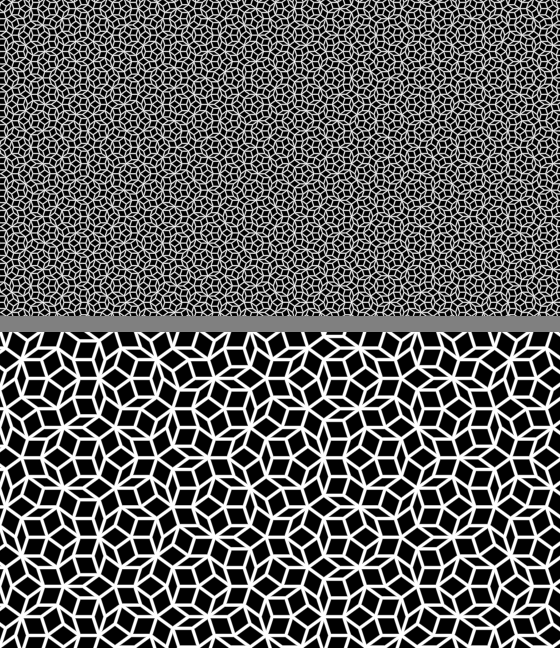
Top: the whole. Bottom: its middle third, enlarged.
A Shadertoy shader for this pattern:

```glsl
// Aperiodic five-fold tiling of thick and thin rhombi, drawn as white lines on black.
// One large triangle is split by the golden ratio again and again, following only
// the piece that holds the sample; each final piece is one half of a rhombus.

const float PHI = 1.6180340;
const int LEVELS = 12;
const float EDGE = 0.0208;            // rhombus side, in canvas heights
const float LINE_HALF_WIDTH = 0.00174;
const vec2 WINDOW_CENTRE = vec2(0.13, -4.9); // canvas centre, from the apex
const vec3 GROUND = vec3(0.004);
const vec3 LINE = vec3(1.0);

// Half rhombus: two equal sides meet at the apex, the base is the hidden diagonal.
struct Half {
    vec2 apex, left, right;
    bool thick;
};

float cross2(vec2 a, vec2 b) {
    return a.x * b.y - a.y * b.x;
}

// True when p and q lie on the same side of the line through a and b.
bool sameSide(vec2 p, vec2 q, vec2 a, vec2 b) {
    return cross2(b - a, p - a) * cross2(b - a, q - a) >= 0.0;
}

float segmentDistance(vec2 p, vec2 a, vec2 b) {
    vec2 ab = b - a;
    float t = clamp(dot(p - a, ab) / dot(ab, ab), 0.0, 1.0);
    return length(p - a - ab * t);
}

// Splits a half rhombus and returns the piece that contains p.
Half subdivide(Half h, vec2 p) {
    if (!h.thick) {
        vec2 cut = mix(h.apex, h.left, 1.0 / PHI);
        if (sameSide(p, h.left, h.right, cut))
            return Half(h.right, cut, h.left, false);
        return Half(cut, h.right, h.apex, true);
    }
    vec2 sideCut = mix(h.left, h.apex, 1.0 / PHI);
    vec2 baseCut = mix(h.left, h.right, 1.0 / PHI);
    if (sameSide(p, h.right, baseCut, h.apex))
        return Half(baseCut, h.right, h.apex, true);
    if (sameSide(p, h.left, sideCut, baseCut))
        return Half(sideCut, baseCut, h.left, true);
    return Half(baseCut, sideCut, h.apex, false);
}

// Distance from p to the nearest rhombus side.
float tilingDistance(vec2 p, float edge) {
    float size = edge * pow(PHI, float(LEVELS));
    float angle = radians(18.0);
    vec2 corner = size * vec2(sin(angle), -cos(angle));
    Half h = Half(vec2(0.0), corner * vec2(-1.0, 1.0), corner, false);
    for (int i = 0; i < LEVELS; i++) h = subdivide(h, p);
    return min(segmentDistance(p, h.apex, h.left),
               segmentDistance(p, h.apex, h.right));
}

// Share of a pixel covered by a line at distance d.
float lineCoverage(float d, float halfWidth, float pixel) {
    return clamp((halfWidth - d) / pixel + 0.5, 0.0, 1.0);
}

void mainImage(out vec4 fragColor, in vec2 fragCoord) {
    float pixel = 1.0 / iResolution.y;
    vec2 p = (fragCoord - 0.5 * iResolution.xy) * pixel + WINDOW_CENTRE;

    // Average four samples for soft, even lines.
    float coverage = 0.0;
    for (int i = 0; i < 4; i++) {
        vec2 offset = (vec2(float(i % 2), float(i / 2)) - 0.5) * 0.5 * pixel;
        float d = tilingDistance(p + offset, EDGE);
        coverage += 0.25 * lineCoverage(d, LINE_HALF_WIDTH, pixel);
    }
    fragColor = vec4(mix(GROUND, LINE, coverage), 1.0);
}
```
